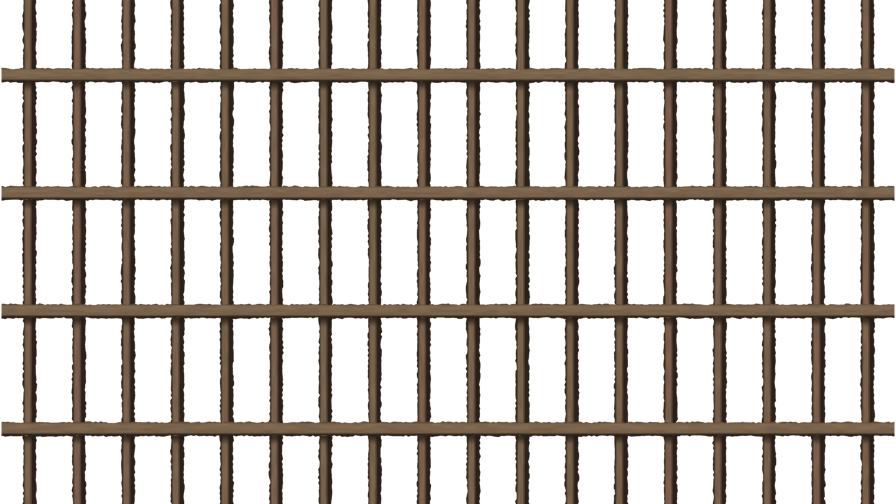
Write a Shadertoy shader that draws this pattern.

```glsl
// A lattice of weathered brown bars on white: thin uprights behind wide-set rails.
// Each bar is a repeated distance band with a shaded profile; value noise frays
// its edges and mottles its paint, and rails cast a short shadow on the uprights.

// Lengths are fractions of the canvas height.
const vec2  PITCH        = vec2(0.0978, 0.2340);
const vec2  FIRST_BAR    = vec2(0.0588, 0.1485);
const float UPRIGHT_HALF = 0.0130;
const float RAIL_HALF    = 0.0138;
const float FRAY         = 0.0021;
const float EDGE_SOFT    = 0.0016;
const float SHADOW_REACH = 0.020;
const float END_GAP      = 0.0030;

const vec3 PAPER = vec3(1.00);
const vec3 DARK  = vec3(0.17, 0.13, 0.10);
const vec3 MID   = vec3(0.34, 0.27, 0.21);
const vec3 BROWN = vec3(0.47, 0.38, 0.29);

float hash(vec2 p) {
    return fract(sin(dot(p, vec2(127.1, 311.7))) * 43758.5453);
}

float valueNoise(vec2 p) {
    vec2 i = floor(p), f = fract(p);
    f = f * f * (3.0 - 2.0 * f);
    return mix(mix(hash(i), hash(i + vec2(1, 0)), f.x),
               mix(hash(i + vec2(0, 1)), hash(i + vec2(1, 1)), f.x), f.y);
}

// Coverage of a band with frayed sides; each side has its own noise track.
float frayedBand(float d, float along, float halfWidth, float seed) {
    float track = seed * 7.0 + (d < 0.0 ? 0.0 : 3.0);
    float n = 0.6 * valueNoise(vec2(along * 190.0, track))
            + 0.4 * valueNoise(vec2(along * 75.0, track + 40.0));
    float soft = max(EDGE_SOFT, 0.6 / iResolution.y);
    return smoothstep(-soft, soft, halfWidth - abs(d) + FRAY * (n - 0.5) * 2.0);
}

// Fine streaks along the bar plus a slight change of hue from bar to bar.
vec3 weather(vec3 color, float along, float across, float seed) {
    float streak = valueNoise(vec2(along * 45.0, across * 3.0 + seed * 9.0)) - 0.5;
    float hue = hash(vec2(seed, 5.3)) - 0.5;
    return color * (1.0 + 0.12 * streak) * (1.0 + hue * vec3(0.03, -0.04, 0.02));
}

// Lit on the left, dark along the right and at the outer left edge.
vec3 uprightColor(float u) {
    vec3 c = mix(DARK, BROWN, smoothstep(-1.0, -0.55, u));
    c = mix(c, MID, smoothstep(-0.02, 0.22, u));
    return mix(c, DARK, smoothstep(0.18, 0.48, u));
}

// Flat painted face with a dark lower lip and a thin shaded top.
vec3 railColor(float v) {
    vec3 c = mix(DARK, BROWN, smoothstep(-0.85, -0.42, v));
    c *= 1.0 + 0.05 * smoothstep(-0.2, 0.4, v);
    return mix(c, MID, 0.8 * smoothstep(0.70, 1.0, v));
}

void mainImage(out vec4 fragColor, in vec2 fragCoord) {
    vec2 p = fragCoord / iResolution.y;
    float width = iResolution.x / iResolution.y;

    // Nearest bar in each direction and signed offset from its centre line.
    vec2 id = floor((p - FIRST_BAR) / PITCH + 0.5);
    vec2 d = p - FIRST_BAR - id * PITCH;
    float uprightSeed = id.x + 11.0;
    float railSeed = id.y + 61.0;

    // Uprights, darkened just beneath each rail.
    float u = d.x / UPRIGHT_HALF;
    vec3 upright = weather(uprightColor(u), p.y, u, uprightSeed);
    float below = -d.y - RAIL_HALF;
    float shadow = step(0.0, below) * (1.0 - smoothstep(0.0, SHADOW_REACH, below));
    upright = mix(upright, DARK * 0.8, 0.75 * shadow);
    vec3 color = mix(PAPER, upright, frayedBand(d.x, p.y, UPRIGHT_HALF, uprightSeed));

    // Rails in front, stopping just short of the canvas sides.
    float v = d.y / RAIL_HALF;
    vec3 rail = weather(railColor(v), p.x, v, railSeed);
    float inset = min(p.x, width - p.x) - END_GAP;
    float ends = smoothstep(-0.5, 0.5, inset * iResolution.y);
    color = mix(color, rail, ends * frayedBand(d.y, p.x, RAIL_HALF, railSeed));

    fragColor = vec4(color, 1.0);
}
```
